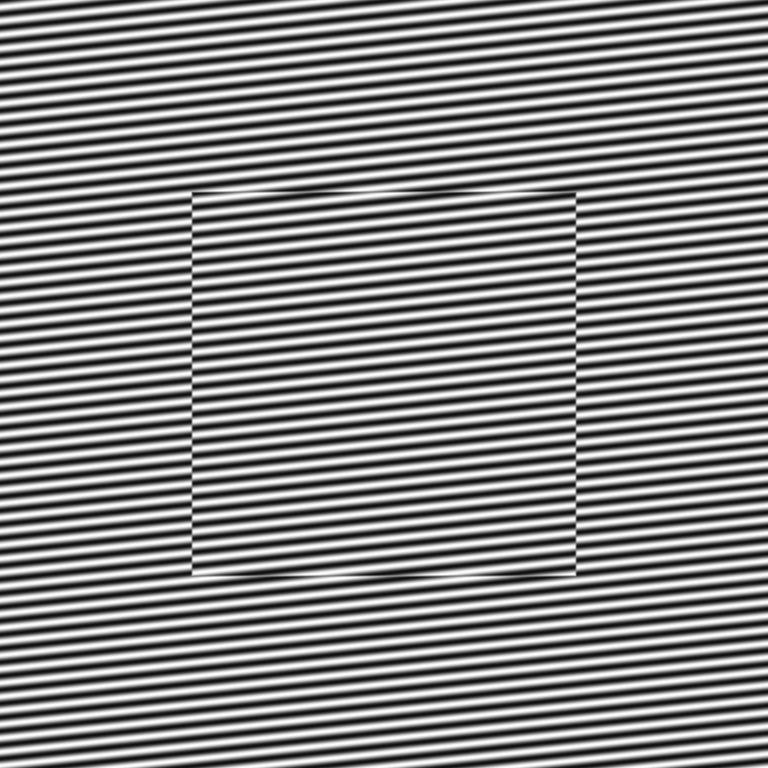
Write a WebGL 2 fragment shader that draws this pattern.

```glsl
#version 300 es
precision highp float;

uniform vec2 u_resolution;
out vec4 fragColor;

const float TAU = 6.2831853;
const float STRIPE_COUNT = 56.0;   // cycles per canvas side
const float STRIPE_TILT = 0.105;   // radians above horizontal
const float SQUARE_HALF = 0.25;    // half side of the inverted square
const float EDGE_SOFTNESS = 0.002; // half width of the square's blend
const vec3 DARK = vec3(0.06);
const vec3 LIGHT = vec3(0.99);

// Signed distance to a centred square, negative inside
float squareDistance(vec2 p, float halfSide) {
    vec2 d = abs(p) - halfSide;
    return length(max(d, 0.0)) + min(max(d.x, d.y), 0.0);
}

// Sinusoidal stripes in the range -1 to 1, mid-grey through the centre
float grating(vec2 p) {
    vec2 across = vec2(-sin(STRIPE_TILT), cos(STRIPE_TILT));
    return sin(TAU * STRIPE_COUNT * dot(p, across));
}

void main() {
    float side = min(u_resolution.x, u_resolution.y);
    vec2 p = (gl_FragCoord.xy - 0.5 * u_resolution) / side;

    // Half a cycle of phase shift inside the square
    float edge = squareDistance(p, SQUARE_HALF);
    float polarity = mix(-1.0, 1.0, smoothstep(-EDGE_SOFTNESS, EDGE_SOFTNESS, edge));

    float wave = grating(p) * polarity;
    fragColor = vec4(mix(DARK, LIGHT, 0.5 + 0.5 * wave), 1.0);
}
```
